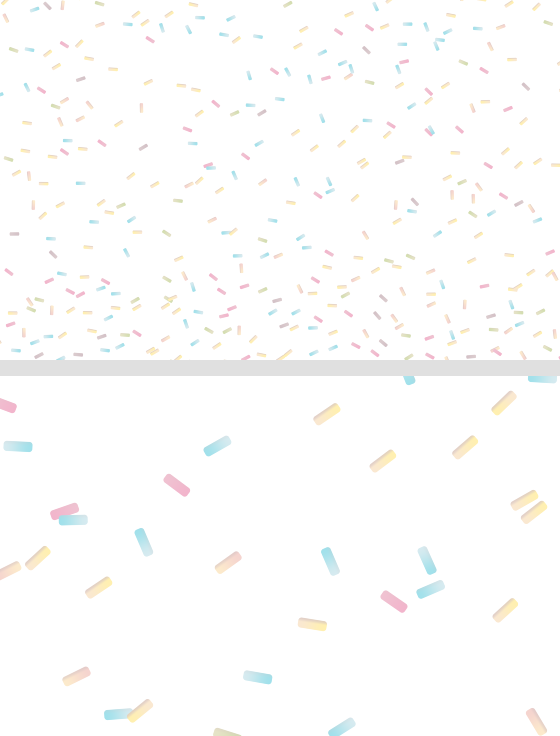
Top, the full canvas; bottom, a detail of the centre.
Give the GLSL for this pattern, as a Shadertoy shader.

```glsl
// Pastel sugar sprinkles scattered on white, crowded along the lower edge.
// Each cell of a jittered grid may hold one rounded rod (capsule distance),
// with a tint gradient along its length and a shaded long side.

const float CELL = 0.053;          // grid spacing, in canvas heights
const float JITTER = 0.92;         // share of the cell used for scatter
const float HALF_LENGTH = 0.0134;
const float HALF_WIDTH = 0.0047;
const float CORNER = 0.0030;
const float TILT_SPREAD = 0.30;    // random turn around a preferred tilt
const float FILL_MIDDLE = 0.50;    // chance that a cell holds a sprinkle
const float FILL_TOP = 0.66;
const float FILL_BOTTOM = 0.96;
const vec3 PAPER = vec3(1.0);
const vec3 SHADE = vec3(0.84, 0.77, 0.77);

// Kinds: cream, peach, blue, pink, green, taupe
const int KINDS = 6;
const float CUMULATIVE_SHARE[KINDS] = float[](0.32, 0.50, 0.70, 0.85, 0.96, 1.01);
const float SHADE_AMOUNT[KINDS] = float[](0.65, 0.55, 0.15, 0.10, 0.25, 0.10);
const vec3 HEAD[KINDS] = vec3[](
    vec3(1.00, 0.94, 0.69), vec3(0.99, 0.92, 0.80), vec3(0.63, 0.88, 0.92),
    vec3(0.95, 0.71, 0.80), vec3(0.83, 0.87, 0.69), vec3(0.83, 0.76, 0.78));
const vec3 TAIL[KINDS] = vec3[](
    vec3(0.98, 0.91, 0.82), vec3(0.96, 0.83, 0.81), vec3(0.84, 0.92, 0.94),
    vec3(0.94, 0.76, 0.82), vec3(0.90, 0.89, 0.78), vec3(0.86, 0.80, 0.81));
// Three preferred tilts per kind, in radians
const vec3 TILTS[KINDS] = vec3[](
    vec3(0.65, -0.08, 0.50), vec3(1.57, -1.05, 0.50), vec3(-1.20, 0.45, -0.05),
    vec3(-0.50, -0.65, 0.35), vec3(-0.20, -0.45, 0.50), vec3(0.00, -0.80, 0.40));

vec3 hash3(vec2 cell, float seed) {
    vec3 p = fract(vec3(cell.xyx + seed) * vec3(0.1031, 0.1030, 0.0973));
    p += dot(p, p.yxz + 33.33);
    return fract((p.xxy + p.yzz) * p.zyx);
}

float roundedBox(vec2 p, vec2 halfSize, float radius) {
    vec2 q = abs(p) - halfSize + radius;
    return length(max(q, 0.0)) + min(max(q.x, q.y), 0.0) - radius;
}

float fillChance(float height) {
    float chance = mix(FILL_MIDDLE, FILL_TOP, smoothstep(0.84, 0.92, height));
    return mix(FILL_BOTTOM, chance, smoothstep(0.15, 0.25, height));
}

int pickKind(float chance) {
    int kind = 0;
    for (int i = 0; i < KINDS - 1; i++) {
        if (chance > CUMULATIVE_SHARE[i]) kind = i + 1;
    }
    return kind;
}

// Lays the sprinkle of one cell over the colour below it
vec3 addSprinkle(vec3 below, vec2 p, vec2 cell, float pixel) {
    vec3 place = hash3(cell, 17.3);
    vec3 look = hash3(cell, 71.9);
    vec2 center = (cell + 0.5 + JITTER * (place.xy - 0.5)) * CELL;
    if (place.z > fillChance(center.y)) return below;

    // Turn into the frame of the rod
    int kind = pickKind(look.x);
    float tilt = TILTS[kind][int(look.y * 2.999)] + TILT_SPREAD * (look.z - 0.5);
    float c = cos(tilt), s = sin(tilt);
    vec2 d = p - center;
    vec2 local = vec2(c * d.x + s * d.y, c * d.y - s * d.x);

    // Tint along the rod, shade along one long side
    float along = smoothstep(-HALF_LENGTH, HALF_LENGTH, local.x);
    vec3 tint = mix(HEAD[kind], TAIL[kind], fract(look.z * 7.0) < 0.5 ? along : 1.0 - along);
    float side = smoothstep(0.1, 0.9, local.y / HALF_WIDTH);
    tint = mix(tint, SHADE, side * SHADE_AMOUNT[kind]);

    float dist = roundedBox(local, vec2(HALF_LENGTH, HALF_WIDTH), CORNER);
    float cover = 1.0 - smoothstep(-0.6 * pixel, 0.6 * pixel, dist);
    return mix(below, tint, cover);
}

void mainImage(out vec4 fragColor, in vec2 fragCoord) {
    vec2 p = fragCoord / iResolution.y;
    float pixel = 1.0 / iResolution.y;
    vec2 home = floor(p / CELL);

    // Neighbouring cells may reach into this one
    vec3 color = PAPER;
    for (int j = -1; j <= 1; j++) {
        for (int i = -1; i <= 1; i++) {
            color = addSprinkle(color, p, home + vec2(i, j), pixel);
        }
    }
    fragColor = vec4(color, 1.0);
}
```
